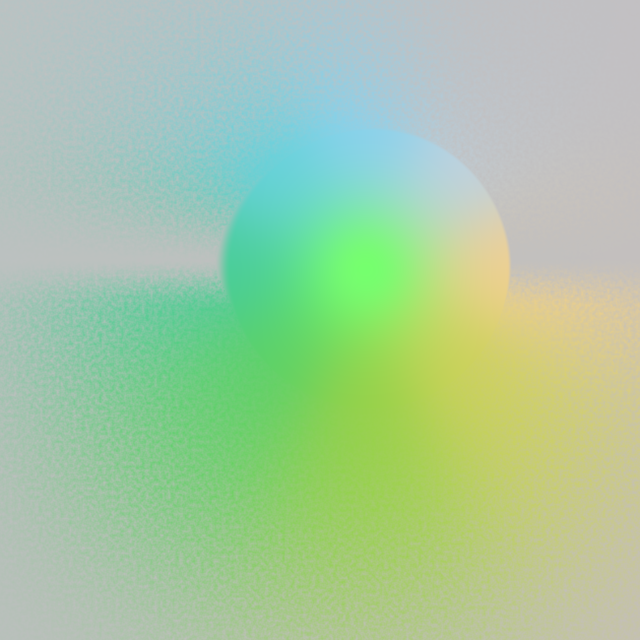
A Shadertoy shader for this background:

```glsl
#define DOME_CENTER vec2(0.572, 0.579)
#define DOME_RADIUS 0.225
#define POOL_CENTER vec2(0.573, 0.479)
#define POOL_RADIUS 0.47
#define HORIZON 0.60
#define HALO_FALLOFF 0.15
#define HUE_FOCUS 9.0
#define CORE_COLOR vec3(0.46, 1.0, 0.43)
#define CORE_SIZE 0.105
#define GRAIN_SCALE 150.0
#define GRAIN_AMOUNT 1.5

const float TAU = 6.2831853;

vec2 hashGradient(vec2 cell) {
    vec3 h = fract(cell.xyx * vec3(0.1031, 0.1030, 0.0973));
    h += dot(h, h.yzx + 33.33);
    float angle = TAU * fract((h.x + h.y) * h.z);
    return vec2(cos(angle), sin(angle));
}

float gradientNoise(vec2 p) {
    vec2 i = floor(p), f = p - i;
    vec2 u = f * f * f * (f * (f * 6.0 - 15.0) + 10.0);
    vec2 e = vec2(0.0, 1.0);
    float low = mix(dot(hashGradient(i), f),
                    dot(hashGradient(i + e.yx), f - e.yx), u.x);
    float high = mix(dot(hashGradient(i + e.xy), f - e.xy),
                     dot(hashGradient(i + e.yy), f - e.yy), u.x);
    return mix(low, high, u.y);
}

// Colour wheel that blends smoothly towards a bright core
vec3 wheelColor(vec2 p) {
    vec3 wheel[8] = vec3[8](
        vec3(0.95, 0.81, 0.57), vec3(0.75, 0.82, 0.88),
        vec3(0.54, 0.82, 0.93), vec3(0.40, 0.82, 0.86),
        vec3(0.28, 0.80, 0.60), vec3(0.36, 0.82, 0.40),
        vec3(0.59, 0.82, 0.28), vec3(0.80, 0.82, 0.35));
    vec2 dir = p / max(DOME_RADIUS, length(p));
    vec3 sum = vec3(0.0);
    float total = 0.0;
    for (int i = 0; i < 8; i++) {
        float angle = TAU * float(i) / 8.0;
        float weight = exp(HUE_FOCUS * (dot(dir, vec2(cos(angle), sin(angle))) - 1.0));
        sum += weight * wheel[i];
        total += weight;
    }
    float core = exp(-dot(p, p) / (CORE_SIZE * CORE_SIZE));
    return mix(sum / total, CORE_COLOR, core);
}

vec3 backdrop(vec2 uv) {
    vec3 bottom = mix(vec3(0.73, 0.75, 0.74), vec3(0.77, 0.75, 0.72), uv.x);
    vec3 top = mix(vec3(0.74, 0.76, 0.76), vec3(0.76, 0.75, 0.76), uv.x);
    return mix(bottom, top, smoothstep(0.2, 0.9, uv.y));
}

void mainImage(out vec4 fragColor, in vec2 fragCoord) {
    vec2 uv = fragCoord / iResolution.xy;
    vec2 p = uv - DOME_CENTER;
    float rim = length(p) - DOME_RADIUS;

    // Wide pool of colour below the horizon
    float pool = exp(-pow(length(uv - POOL_CENTER) / POOL_RADIUS, 3.0));
    pool *= smoothstep(HORIZON, HORIZON - 0.09, uv.y);

    // Halo above the dome, stronger towards the left
    float halo = 0.95 * exp(-max(rim, 0.0) / HALO_FALLOFF);
    halo *= smoothstep(HORIZON - 0.02, HORIZON + 0.15, uv.y);
    halo *= mix(1.0, 0.35, smoothstep(0.5, 0.76, uv.x));

    // Grain breaks up the partly covered areas
    float cover = max(pool, halo);
    float grain = gradientNoise(uv * GRAIN_SCALE)
                + 0.6 * gradientNoise(uv * GRAIN_SCALE * 2.1 + 17.0);
    cover = clamp(cover + GRAIN_AMOUNT * grain * cover * (1.0 - cover), 0.0, 1.0);

    // Dome edge, crisper on the right
    float softness = mix(0.014, 0.004, smoothstep(-0.2, 0.2, p.x));
    float dome = smoothstep(softness, -softness, rim);
    cover = max(cover, dome);

    fragColor = vec4(mix(backdrop(uv), wheelColor(p), cover), 1.0);
}
```
